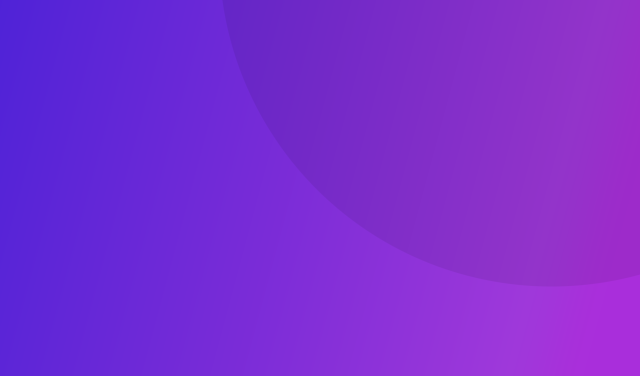
Write a Shadertoy shader that draws this background.

```glsl
// A slanted violet-to-magenta gradient with one large translucent disc
// hanging in from the upper right. The gradient blends colour stops along
// an axis fitted to the canvas corners; the disc is a smoothed distance field.

const vec3 INDIGO  = vec3(0.310, 0.135, 0.842);
const vec3 VIOLET  = vec3(0.484, 0.174, 0.845);
const vec3 ORCHID  = vec3(0.622, 0.220, 0.855);
const vec3 MAGENTA = vec3(0.664, 0.182, 0.857);

const float SLANT = radians(15.0);      // downward tilt of the gradient axis
const float SHADE = 0.925;              // brightness left under the disc
const vec2  DISC_CENTRE = vec2(1.467, 1.122);
const float DISC_RADIUS = 0.884;

// Position along the tilted axis: 0 at the upper left, 1 at the lower right
float axisPosition(vec2 p, vec2 size, float slant) {
    vec2 axis = vec2(cos(slant), -sin(slant));
    float span = dot(abs(axis), size);
    return 0.5 + dot(p - 0.5 * size, axis) / span;
}

// Blend between colour stops; the last transition is a little sharper
vec3 backdrop(float t) {
    vec3 colour = mix(INDIGO, VIOLET, clamp(t / 0.46, 0.0, 1.0));
    colour = mix(colour, ORCHID, clamp((t - 0.46) / 0.36, 0.0, 1.0));
    return mix(colour, MAGENTA, smoothstep(0.81, 0.93, t));
}

float discMask(vec2 p, vec2 centre, float radius, float edge) {
    return 1.0 - smoothstep(-edge, edge, length(p - centre) - radius);
}

void mainImage(out vec4 fragColor, in vec2 fragCoord) {
    // Coordinates in canvas heights
    vec2 p = fragCoord / iResolution.y;
    vec2 size = vec2(iResolution.x / iResolution.y, 1.0);
    float edge = 0.75 / iResolution.y;

    // Gradient, then the disc shading it
    vec3 colour = backdrop(axisPosition(p, size, SLANT));
    float disc = discMask(p, DISC_CENTRE, DISC_RADIUS, edge);
    colour *= mix(1.0, SHADE, disc);

    fragColor = vec4(colour, 1.0);
}
```
